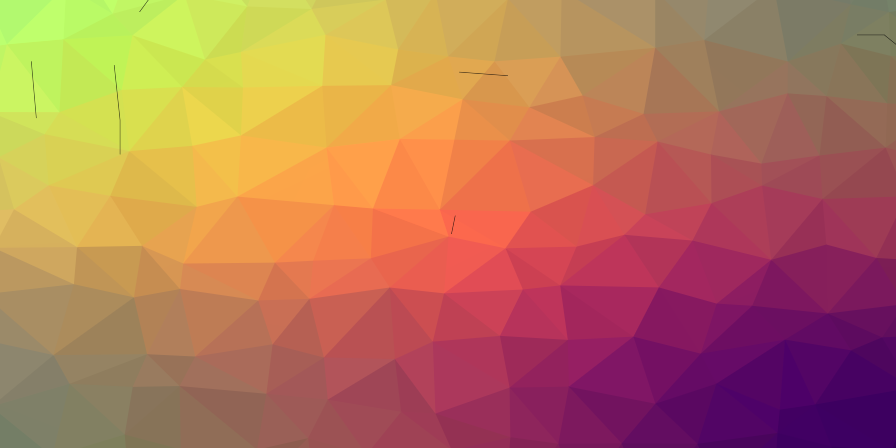
Reproduce this background procedurally as a WebGL 1 fragment shader.

```glsl
precision highp float;
// Low-poly triangle mesh shaded from lime through orange to deep violet.

uniform vec2 u_resolution;

#define CELLS vec2(7.0, 9.0)   // mesh cells per unit of canvas height
#define JITTER 0.62            // vertex scatter, in cells
#define FACET_TONE 0.035       // random brightness per facet
#define CRACK_WIDTH 0.0016
#define CRACK_STRENGTH 0.5

const vec2 CANVAS = vec2(2.0, 1.0);

vec2 hash2(vec2 p) {
  return fract(sin(vec2(dot(p, vec2(127.1, 311.7)),
                        dot(p, vec2(269.5, 183.3)))) * 43758.5);
}

// Colour ramp with eight equal steps.
vec3 ramp(float t) {
  t = clamp(t, 0.0, 1.0) * 8.0;
  vec3 c = vec3(0.70, 1.00, 0.46);
  c = mix(c, vec3(0.77, 0.97, 0.34), clamp(t, 0.0, 1.0));
  c = mix(c, vec3(0.90, 0.82, 0.29), clamp(t - 1.0, 0.0, 1.0));
  c = mix(c, vec3(0.98, 0.63, 0.28), clamp(t - 2.0, 0.0, 1.0));
  c = mix(c, vec3(1.00, 0.43, 0.29), clamp(t - 3.0, 0.0, 1.0));
  c = mix(c, vec3(0.78, 0.22, 0.34), clamp(t - 4.0, 0.0, 1.0));
  c = mix(c, vec3(0.50, 0.08, 0.39), clamp(t - 5.0, 0.0, 1.0));
  c = mix(c, vec3(0.29, 0.00, 0.41), clamp(t - 6.0, 0.0, 1.0));
  return mix(c, vec3(0.20, 0.00, 0.35), clamp(t - 7.0, 0.0, 1.0));
}

// The horizontal and vertical ramps are averaged, so opposite ends turn grey.
vec3 gradient(vec2 p) {
  vec2 uv = p / CANVAS;
  return 0.5 * (ramp(uv.x) + ramp(1.0 - uv.y));
}

vec2 vertex(vec2 id) {
  return (id + JITTER * (hash2(id) - 0.5)) / CELLS;
}

// Signed distance to the line a-b, positive on its left.
float edge(vec2 p, vec2 a, vec2 b) {
  vec2 d = normalize(b - a), q = p - a;
  return d.x * q.y - d.y * q.x;
}

// Facet colour in rgb, weighted by its smooth coverage in alpha.
vec4 facet(vec2 p, vec2 a, vec2 b, vec2 c, float px) {
  float inside = min(edge(p, a, b), min(edge(p, b, c), edge(p, c, a)));
  float cover = clamp(inside / px + 0.5, 0.0, 1.0);
  vec2 center = (a + b + c) / 3.0;
  float tone = 1.0 + FACET_TONE * (2.0 * hash2(center).x - 1.0);
  return vec4(gradient(center) * tone, 1.0) * cover;
}

float crack(vec2 p, vec2 a, vec2 b, float px) {
  vec2 q = p - a, d = b - a;
  float dist = length(q - d * clamp(dot(q, d) / dot(d, d), 0.0, 1.0));
  return 1.0 - smoothstep(0.0, 0.5 * CRACK_WIDTH + 0.5 * px, dist);
}

void main() {
  vec2 p = gl_FragCoord.xy / u_resolution * CANVAS;
  float px = 1.0 / u_resolution.y;
  vec2 cell = floor(p * CELLS);

  // Mesh: split each nearby quad along its shorter diagonal.
  vec4 sum = vec4(gradient(p), 1.0) * 0.001;
  for (int j = -1; j <= 1; j++) {
    for (int i = -1; i <= 1; i++) {
      vec2 id = cell + vec2(float(i), float(j));
      vec2 a = vertex(id);
      vec2 b = vertex(id + vec2(1.0, 0.0));
      vec2 c = vertex(id + vec2(1.0, 1.0));
      vec2 d = vertex(id + vec2(0.0, 1.0));
      if (distance(a, c) < distance(b, d)) {
        sum += facet(p, a, b, c, px) + facet(p, a, c, d, px);
      } else {
        sum += facet(p, a, b, d, px) + facet(p, b, c, d, px);
      }
    }
  }
  vec3 color = sum.rgb / sum.a;

  // Hairline cracks between a few facets.
  float line = crack(p, vec2(0.070, 0.862), vec2(0.081, 0.737), px);
  line = max(line, crack(p, vec2(0.255, 0.854), vec2(0.268, 0.732), px));
  line = max(line, crack(p, vec2(0.268, 0.732), vec2(0.268, 0.656), px));
  line = max(line, crack(p, vec2(0.312, 0.974), vec2(0.331, 1.000), px));
  line = max(line, crack(p, vec2(1.026, 0.839), vec2(1.133, 0.831), px));
  line = max(line, crack(p, vec2(1.914, 0.922), vec2(1.974, 0.922), px));
  line = max(line, crack(p, vec2(1.974, 0.922), vec2(2.000, 0.901), px));
  line = max(line, crack(p, vec2(1.016, 0.518), vec2(1.008, 0.479), px));
  color *= 1.0 - CRACK_STRENGTH * line;

  gl_FragColor = vec4(color, 1.0);
}
```
